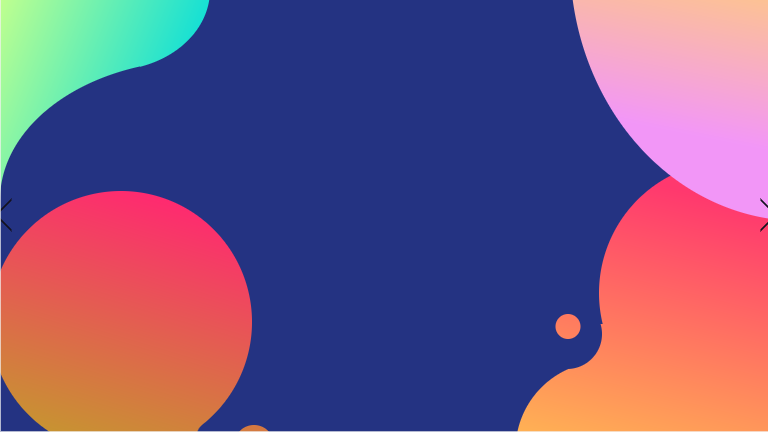
Reproduce this background procedurally as a WebGL 2 fragment shader.

```glsl
#version 300 es
precision highp float;

uniform vec2 u_resolution;
out vec4 fragColor;

float circle(vec2 p, vec2 center, float radius) {
    return length(p - center) - radius;
}

// First-order distance to an axis-aligned ellipse
float ellipse(vec2 p, vec2 radii) {
    float k = length(p / radii);
    return k * (k - 1.0) / max(length(p / (radii * radii)), 1e-4);
}

float smoothUnion(float a, float b, float k) {
    float h = max(k - abs(a - b), 0.0) / k;
    return min(a, b) - h * h * k * 0.25;
}

vec3 ramp(vec3 from, vec3 to, float t) {
    return mix(from, to, clamp(t, 0.0, 1.0));
}

void main() {
    // Canvas space: 4.32 units tall, y pointing down from the top edge
    float pixel = 4.32 / u_resolution.y;
    vec2 p = vec2(gl_FragCoord.x, u_resolution.y - gl_FragCoord.y) * pixel;
    float width = u_resolution.x * pixel;
    #define FILL(d) clamp(0.5 - (d) / pixel, 0.0, 1.0)

    vec3 color = vec3(0.14, 0.20, 0.51);

    // Mint wave: a hollow curve on the left flowing into a rounded lobe
    float mint = p.x < 1.4
        ? -ellipse(vec2(p.x - 2.0, min(p.y - 2.0, 0.0)), vec2(2.0, 1.4))
        : ellipse(p - vec2(1.1, -0.1), vec2(1.0, 0.805));
    vec3 mintColor = ramp(vec3(0.75, 1.0, 0.56), vec3(0.09, 0.88, 0.83),
                          (p.x + 0.4 * p.y) / 2.1);
    color = mix(color, mintColor, FILL(mint));

    // Crimson disc with a flared foot, and its droplet
    float crimson = smoothUnion(circle(p, vec2(1.21, 3.22), 1.31),
                                circle(p, vec2(1.5, 4.6), 0.52), 0.12);
    crimson = min(crimson, circle(p, vec2(2.54, 4.45), 0.2));
    vec3 crimsonColor = ramp(vec3(1.0, 0.16, 0.44), vec3(0.77, 0.60, 0.18),
                             (p.y - 0.3 * p.x - 1.47) / 2.85);
    color = mix(color, crimsonColor, FILL(crimson));

    // Coral mass: two discs bridged by a block, with a round bay cut out
    float coral = min(circle(p, vec2(7.31, 2.93), 1.32),
                      circle(p, vec2(6.04, 4.5), 0.885));
    coral = min(coral, max(5.79 - p.x, 3.24 - p.y));
    coral = max(coral, -circle(p, vec2(5.67, 3.34), 0.35));
    coral = min(coral, circle(p, vec2(5.68, 3.265), 0.125));
    vec3 coralColor = ramp(vec3(1.0, 0.22, 0.43), vec3(1.0, 0.69, 0.33),
                           (p.y - 0.25 * p.x - 0.2) / 2.8);
    color = mix(color, coralColor, FILL(coral));

    // Orchid lobe in the upper right
    float orchid = ellipse(p - vec2(8.0, -0.4), vec2(2.3, 2.61));
    vec3 orchidColor = ramp(vec3(0.99, 0.76, 0.58), vec3(0.95, 0.59, 0.97),
                            (p.y + 0.2 * (7.68 - p.x)) / 1.5);
    color = mix(color, orchidColor, FILL(orchid));

    // Thin chevrons mirrored on both sides
    float inset = min(p.x + 0.04, width + 0.08 - p.x);
    float chevron = abs(inset - abs(p.y - 2.15)) * 0.707 - 0.009;
    color = mix(color, vec3(0.08, 0.07, 0.12), FILL(max(chevron, inset - 0.155)));

    // Pale hairline along the left and bottom edges
    float hairline = min(p.x, 4.32 - p.y) - 0.007;
    color = mix(color, vec3(0.95), FILL(hairline));

    fragColor = vec4(color, 1.0);
}
```
